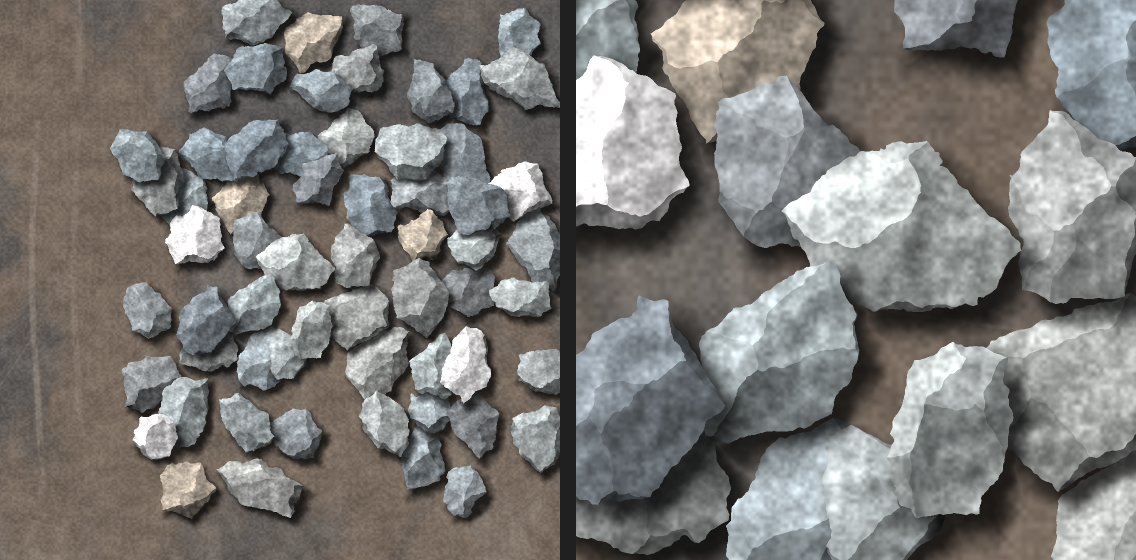
Left, the full canvas; right, a detail of the centre.
Write a WebGL 1 fragment shader that draws this texture.

```glsl
precision highp float;
uniform vec2 u_resolution;

const float CELL = 0.1;
const int FACETS = 7;
const vec2 PILE_CENTRE = vec2(0.59, 0.55);
const vec2 PILE_HALF = vec2(0.41, 0.46);
const vec3 LIGHT = vec3(-0.42, 0.50, 0.76);
const vec2 SHADOW_SHIFT = vec2(0.09, -0.10);
const float SHADOW_BLUR = 0.13;
const float SHADOW_DEPTH = 0.74;
const vec3 SLAB_BROWN = vec3(0.47, 0.415, 0.37);
const vec3 SLAB_STEEL = vec3(0.36, 0.35, 0.345);
const vec3 SLAB_DUST = vec3(0.58, 0.54, 0.50);
const vec3 STONE_SLATE = vec3(0.53, 0.55, 0.575);
const vec3 STONE_PALE = vec3(0.77, 0.785, 0.775);
const vec3 STONE_TAN = vec3(0.74, 0.69, 0.63);
const vec3 STONE_QUARTZ = vec3(0.97, 0.96, 0.96);

float hash(vec2 p) {
  return fract(sin(dot(p, vec2(127.1, 311.7))) * 43758.545);
}

float noise(vec2 p) {
  vec2 i = floor(p), f = fract(p);
  f = f * f * (3.0 - 2.0 * f);
  return mix(mix(hash(i), hash(i + vec2(1.0, 0.0)), f.x),
             mix(hash(i + vec2(0.0, 1.0)), hash(i + 1.0), f.x), f.y);
}

float fbm(vec2 p) {
  float sum = 0.0, amp = 0.53;
  for (int i = 0; i < 4; i++) {
    sum += amp * noise(p);
    p = mat2(1.6, 1.2, -1.2, 1.6) * p + 5.3;
    amp *= 0.5;
  }
  return sum;
}

// Stone centre in cell units
vec2 stoneCentre(vec2 id) {
  return id + 0.5 + 0.66 * (vec2(hash(id + 11.3), hash(id + 27.9)) - 0.5);
}

// The pile is dense in the middle and loose at its rim
bool hasStone(vec2 id) {
  vec2 off = abs(stoneCentre(id) * CELL - PILE_CENTRE) / PILE_HALF;
  float rim = max(max(off.x, off.y), 0.8 * length(off));
  return rim < 1.0 && hash(id + 43.1) > 0.5 * smoothstep(0.6, 1.0, rim);
}

// Faceted convex stone: xy = downhill slope, z = height, w = inset from outline
vec4 stone(vec2 p, vec2 id) {
  float turn = 6.2832 * hash(id + 5.7);
  mat2 spin = mat2(cos(turn), sin(turn), -sin(turn), cos(turn));
  vec2 stretch = vec2(mix(0.78, 1.0, hash(id + 8.2)), 1.16);
  vec2 q = stretch * (spin * (p - stoneCentre(id)));
  float size = mix(0.43, 0.57, hash(id + 14.6));
  vec2 slope = 0.9 * (vec2(hash(id + 17.0), hash(id + 19.0)) - 0.5);
  float height = 0.25 - dot(q, slope), outline = 9.0;
  for (int i = 0; i < FACETS; i++) {
    float k = float(i);
    vec2 key = id + 3.17 * k;
    float angle = (k + 0.85 * hash(key + 31.0)) * 6.2832 / float(FACETS);
    vec2 dir = vec2(cos(angle), sin(angle));
    float inset = size * mix(0.78, 1.1, hash(key + 37.0)) - dot(q, dir);
    float steep = mix(0.45, 2.6, pow(hash(key + 53.0), 1.5));
    outline = min(outline, inset);
    if (inset * steep < height) {
      height = inset * steep;
      slope = dir * steep;
    }
  }
  return vec4((slope * stretch) * spin, height, outline);
}

float streak(vec2 p, float x, float low, float high) {
  float bend = 0.006 * sin(p.y * 9.0) + 0.05 * pow(max(0.45 - p.y, 0.0), 2.0);
  float line = 1.0 - smoothstep(0.003, 0.008, abs(p.x - x - bend));
  float span = smoothstep(low, low + 0.03, p.y) * (1.0 - smoothstep(high - 0.01, high, p.y));
  return line * span * smoothstep(0.2, 0.6, fbm(p * vec2(90.0, 25.0)));
}

// Worn slab with stains, chalky streaks and scratches
vec3 slabColour(vec2 p) {
  float stain = fbm(p * vec2(5.0, 3.5) + 2.0 * fbm(p * 4.0));
  vec3 col = mix(SLAB_STEEL, SLAB_BROWN, smoothstep(0.3, 0.58, stain));
  col *= 0.86 + 0.28 * fbm(p * 38.0 + 9.0);
  col = mix(col, SLAB_DUST, 0.4 * smoothstep(0.56, 0.78, fbm(p * vec2(13.0, 6.0) + 21.0)));
  float chalk = streak(p, 0.063, 0.09, 0.79) + 0.7 * streak(p, 0.137, 0.2, 0.78)
              + 0.8 * streak(p, 0.136, 0.82, 1.05);
  for (int i = 0; i < 12; i++) {
    vec2 key = vec2(float(i), 4.3);
    float angle = 3.1416 * hash(key + 2.0);
    vec2 dir = vec2(cos(angle), sin(angle));
    vec2 q = p - vec2(hash(key), hash(key + 7.0));
    float along = clamp(dot(q, dir), -0.08, 0.08);
    chalk += 0.4 * (1.0 - smoothstep(0.0005, 0.0017, length(q - along * dir)));
  }
  col = mix(col, SLAB_DUST, 0.6 * min(chalk, 1.0));
  return col + 0.09 * (noise(p * 260.0) - 0.5);
}

vec3 stoneColour(vec2 p, vec2 id, vec2 slope) {
  float kind = hash(id + 61.0), tone = hash(id + 67.0);
  vec3 col = mix(STONE_SLATE, STONE_PALE, tone);
  col *= mix(vec3(0.95, 1.0, 1.03), vec3(1.02, 1.0, 0.98), hash(id + 71.0));
  if (kind > 0.84) col = STONE_TAN;
  if (kind > 0.93) col = STONE_QUARTZ;
  // Chipped relief and mineral speckle
  vec2 r = p * 42.0 + id * 3.0;
  float relief = fbm(r) - fbm(r + 0.35 * normalize(LIGHT.xy));
  float lit = max(dot(normalize(vec3(slope, 1.0)), LIGHT), 0.0);
  float shade = 0.4 + 0.78 * lit + 0.75 * relief;
  col *= shade * (0.84 + 0.32 * fbm(p * 75.0 + id));
  float grain = noise(p * 250.0) + noise(p * 410.0) - 1.0;
  return col * (1.0 + 0.2 * grain);
}

vec3 scene(vec2 p) {
  vec2 chip = vec2(fbm(p * 48.0), fbm(p * 48.0 + 31.0)) - 0.5;
  vec2 g = p / CELL + 0.17 * chip;
  vec2 home = floor(p / CELL), topId = vec2(0.0), topSlope = vec2(0.0);
  float topRank = -1.0;
  // Find the uppermost stone
  for (int j = -1; j <= 1; j++) for (int i = -1; i <= 1; i++) {
    vec2 id = home + vec2(float(i), float(j));
    float rank = hash(id + 83.0);
    if (rank > topRank && hasStone(id)) {
      vec4 s = stone(g, id);
      if (s.w > 0.0) {
        topRank = rank;
        topId = id;
        topSlope = s.xy;
      }
    }
  }
  // Shadows cast by the stones above it
  float shadow = 0.0;
  for (int j = -1; j <= 1; j++) for (int i = -1; i <= 1; i++) {
    vec2 id = home + vec2(float(i), float(j));
    if (hash(id + 83.0) > topRank && hasStone(id)) {
      float inset = stone(g - SHADOW_SHIFT, id).w;
      shadow = max(shadow, smoothstep(-SHADOW_BLUR, 0.6 * SHADOW_BLUR, inset));
    }
  }
  vec3 col = topRank < 0.0 ? slabColour(p) : stoneColour(p, topId, topSlope);
  return col * (1.0 - SHADOW_DEPTH * shadow);
}

void main() {
  float scale = 1.0 / min(u_resolution.x, u_resolution.y);
  vec3 col = vec3(0.0);
  // Four samples smooth every edge
  for (int j = 0; j < 2; j++) for (int i = 0; i < 2; i++) {
    vec2 jitter = 0.5 * vec2(float(i), float(j)) - 0.25;
    col += 0.25 * scene((gl_FragCoord.xy + jitter) * scale);
  }
  gl_FragColor = vec4(clamp(col, 0.0, 1.0), 1.0);
}
```
